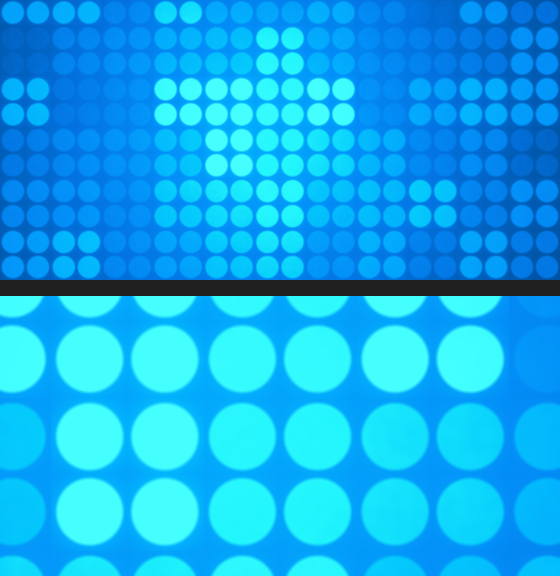
Top: the whole. Bottom: its middle third, enlarged.
Reproduce this background procedurally as a WebGL 1 fragment shader.

```glsl
precision highp float;
// Blue light panel: round lamps in 2x2 blocks of random brightness over a central glow.
uniform vec2 u_resolution;

const float BLOCKS_DOWN = 5.5;        // 2x2 lamp blocks per canvas height (11 lamps)
const float LAMP_OFFSET = 0.246;      // lamp centre from block centre, in blocks
const float LAMP_RADIUS = 0.219;      // in blocks
const float LAMP_BLUR = 0.012;        // softness of the rim, in blocks
const vec2 GLOW_CENTRE = vec2(0.92, 0.54);
const float GLOW_FALLOFF = 1.6;
const float CORE_FALLOFF = 10.0;
const float BASE_TONE = 0.04;
const float GLOW_TONE = 0.44;
const float CORE_TONE = 0.10;
const float LAMP_LIFT = 0.56;         // range of random brightness
const float CORE_LIFT = 0.46;         // extra brightness near the centre
const float HALO = 0.14;
const float MOTTLE = 0.018;
const float SEED = 3.7;

const vec3 NAVY = vec3(0.00, 0.29, 0.57);
const vec3 COBALT = vec3(0.01, 0.45, 0.88);
const vec3 AZURE = vec3(0.01, 0.56, 0.97);
const vec3 SKY = vec3(0.01, 0.68, 0.99);
const vec3 TURQUOISE = vec3(0.02, 0.80, 0.99);
const vec3 CYAN = vec3(0.13, 0.96, 0.99);
const vec3 PALE_CYAN = vec3(0.27, 1.00, 1.00);

float hash(vec2 p) {
  return fract(sin(dot(p, vec2(127.1, 311.7)) + SEED) * 43758.545);
}

vec2 gradient(vec2 cell) {
  float angle = 6.28318 * hash(cell);
  return vec2(cos(angle), sin(angle));
}

float gradientNoise(vec2 p) {
  vec2 i = floor(p);
  vec2 f = p - i;
  vec2 u = f * f * f * (f * (f * 6.0 - 15.0) + 10.0);
  vec2 e = vec2(0.0, 1.0);
  float low = mix(dot(gradient(i), f), dot(gradient(i + e.yx), f - e.yx), u.x);
  float high = mix(dot(gradient(i + e.xy), f - e.xy), dot(gradient(i + e.yy), f - e.yy), u.x);
  return mix(low, high, u.y);
}

// Gaussian falloff around the centre of the panel
float glow(vec2 p, float falloff) {
  vec2 d = p - GLOW_CENTRE;
  return exp(-falloff * dot(d, d));
}

float ramp(float from, float to, float tone) {
  return clamp((tone - from) / (to - from), 0.0, 1.0);
}

vec3 palette(float tone) {
  vec3 c = mix(NAVY, COBALT, ramp(0.05, 0.27, tone));
  c = mix(c, AZURE, ramp(0.27, 0.45, tone));
  c = mix(c, SKY, ramp(0.45, 0.63, tone));
  c = mix(c, TURQUOISE, ramp(0.63, 0.79, tone));
  c = mix(c, CYAN, ramp(0.79, 0.95, tone));
  return mix(c, PALE_CYAN, ramp(0.95, 1.20, tone));
}

void main() {
  vec2 p = gl_FragCoord.xy / u_resolution.y;
  vec2 grid = p * BLOCKS_DOWN;
  vec2 block = floor(grid);
  vec2 blockCentre = (block + 0.5) / BLOCKS_DOWN;

  // Background light
  float tone = BASE_TONE + GLOW_TONE * glow(p, GLOW_FALLOFF) + CORE_TONE * glow(p, CORE_FALLOFF);
  tone += MOTTLE * gradientNoise(grid * 2.3);

  // One brightness per block, strongest in the middle
  float lift = LAMP_LIFT * pow(hash(block), 1.4) * (0.65 + 0.5 * glow(blockCentre, GLOW_FALLOFF));
  lift += 0.02 + CORE_LIFT * glow(blockCentre, CORE_FALLOFF);

  // Four mirrored lamps with a soft rim and a faint halo
  float rim = length(abs(grid - block - 0.5) - LAMP_OFFSET) - LAMP_RADIUS;
  float edge = LAMP_BLUR + 0.7 * BLOCKS_DOWN / u_resolution.y;
  float lamp = 1.0 - smoothstep(-edge, edge, rim);
  float halo = HALO * lift * exp(-14.0 * max(rim, 0.0));
  float lit = tone + lift + MOTTLE * gradientNoise(grid * 11.0);

  gl_FragColor = vec4(mix(palette(tone + halo), palette(lit), lamp), 1.0);
}
```
